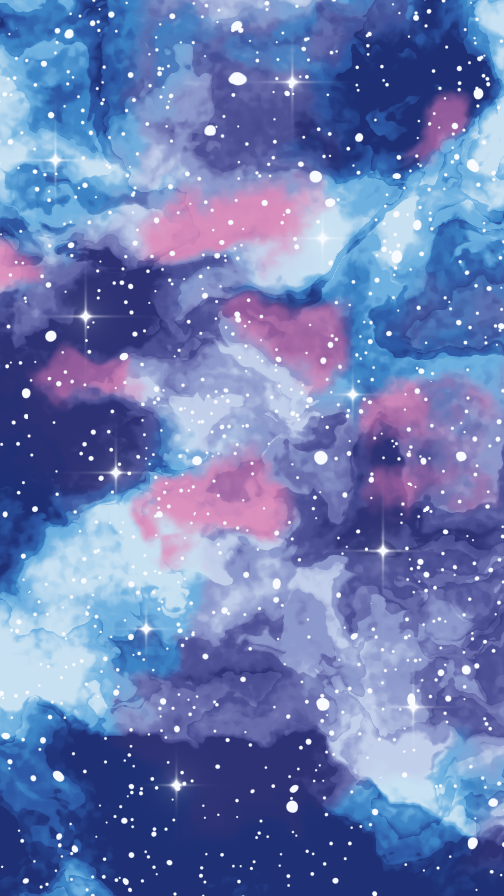
Give the GLSL for this background, as a Shadertoy shader.

```glsl
// Watercolour night sky: warped cellular noise gives the blue and violet washes,
// crisp pigment rims and pink blooms lie on top, then white paint
// splatter from jittered cells and a few cross-shaped sparkles.

vec2 hash2(vec2 p) {
    return fract(sin(vec2(dot(p, vec2(127.1, 311.7)), dot(p, vec2(269.5, 183.3)))) * 4375.85);
}

// Smoothly blended cells: soft plateaus with uneven borders
float cellNoise(vec2 p) {
    vec2 cell = floor(p), f = p - cell;
    float sum = 0.0, weights = 0.0;
    for (int y = -1; y <= 1; y++)
    for (int x = -1; x <= 1; x++) {
        vec2 g = vec2(x, y);
        vec2 d = g + hash2(cell + g) - f;
        float w = exp(-6.0 * dot(d, d));
        sum += w * hash2(cell + g + 57.0).x;
        weights += w;
    }
    return sum / weights;
}

float washNoise(vec2 p) {
    float sum = 0.0, amp = 0.5;
    for (int i = 0; i < 5; i++) {
        sum += amp * cellNoise(p);
        p = mat2(1.6, 1.2, -1.2, 1.6) * p + 13.7;
        amp *= 0.52;
    }
    return sum;
}

// Five-step ramp from deep pigment to bare paper
vec3 ramp(float t, vec3 a, vec3 b, vec3 c, vec3 d, vec3 e) {
    vec3 col = mix(a, b, smoothstep(0.12, 0.33, t));
    col = mix(col, c, smoothstep(0.33, 0.48, t));
    col = mix(col, d, smoothstep(0.48, 0.64, t));
    return mix(col, e, smoothstep(0.66, 0.9, t));
}

// Dark line where a wash dried, fading to one side
float pigmentRim(float d) {
    return smoothstep(0.0, 0.012, d) * exp(-22.0 * max(d, 0.0));
}

// White dots, one candidate per cell
float splatter(vec2 p, float cells, float radius, float chance, float aa) {
    vec2 q = p * cells, cell = floor(q);
    float paint = 0.0;
    for (int y = -1; y <= 1; y++)
    for (int x = -1; x <= 1; x++) {
        vec2 id = cell + vec2(x, y);
        vec2 pick = hash2(id + cells);
        float r = radius * (0.65 + 0.7 * pick.y);
        float d = length(q - id - hash2(id + 31.0)) / cells;
        float dot1 = 1.0 - smoothstep(r - aa * 0.8, r + aa * 0.8, d);
        paint = max(paint, dot1 * step(pick.x, chance));
    }
    return paint;
}

// Bright core with thin horizontal and vertical rays
float sparkle(vec2 d, float size) {
    vec2 a = abs(d);
    float rays = exp(-a.x / size - pow(a.y / 0.0026, 2.0))
               + exp(-a.y / size - pow(a.x / 0.0026, 2.0));
    return 0.75 * rays + exp(-dot(d, d) / 0.00007) + 0.25 * exp(-length(d) / 0.02);
}

void mainImage(out vec4 fragColor, in vec2 fragCoord) {
    vec2 p = fragCoord / iResolution.x;
    float aa = 1.0 / iResolution.x;

    // Warped washes
    vec2 warp = vec2(washNoise(p * 4.0), washNoise(p * 4.0 + 40.0)) - 0.5;
    vec2 q = p + 0.26 * warp;
    float wash = washNoise(q * vec2(3.0, 4.0) + 3.0);
    float veil = washNoise(q * vec2(3.2, 4.5) + 71.0);
    float tone = 0.48 + 1.75 * (wash - 0.5);

    // Pale top, dark upper left, and a night bank below a bright slope
    tone += 0.2 * smoothstep(1.55, 1.75, q.y);
    tone -= 0.14 * exp(-dot(q - vec2(0.2, 1.45), q - vec2(0.2, 1.45)) * 14.0);
    float bank = 0.37 - 0.55 * max(q.x - 0.58, 0.0) - q.y;
    float inBank = smoothstep(0.0, 0.025, bank);
    tone += 0.2 * smoothstep(-0.2, -0.01, bank) * (1.0 - inBank) - 0.24 * inBank;

    // Overlapping washes: pale patches and dried rims
    tone += 0.22 * smoothstep(0.6, 0.63, veil) * (1.0 - 0.7 * inBank);
    tone -= 0.2 * pigmentRim(veil - 0.47) + 0.14 * pigmentRim(0.55 - wash);
    tone += 0.1 * (cellNoise(p * 75.0) - 0.5);

    // Blue and violet pigments
    vec3 blue = ramp(tone, vec3(0.12, 0.19, 0.46), vec3(0.18, 0.35, 0.65),
        vec3(0.24, 0.52, 0.78), vec3(0.43, 0.69, 0.88), vec3(0.78, 0.88, 0.95));
    vec3 violet = ramp(tone, vec3(0.18, 0.20, 0.46), vec3(0.30, 0.32, 0.59),
        vec3(0.41, 0.43, 0.68), vec3(0.55, 0.60, 0.80), vec3(0.76, 0.81, 0.92));
    float violetShare = washNoise(q * 2.4 + 19.0) + 0.1 - 0.3 * abs(p.y - 0.95);
    vec3 col = mix(blue, violet, smoothstep(0.42, 0.58, violetShare));

    // Pink blooms
    float bloom = 0.0;
    for (int i = 0; i < 7; i++) {
        float k = float(i);
        vec2 centre = vec2(fract(0.38 + 0.41 * k), 0.76 + 0.12 * k);
        float r = 0.075 + 0.045 * fract(k * 0.5);
        float d = length((p + 0.4 * warp - centre) * vec2(0.85, 1.1));
        bloom = max(bloom, 1.0 - smoothstep(0.55 * r, 1.3 * r, d));
    }
    vec3 pink = mix(vec3(0.62, 0.38, 0.63), vec3(0.87, 0.54, 0.73), smoothstep(0.2, 0.75, tone));
    col = mix(col, pink, 0.9 * bloom);

    // Splatter in three sizes, then sparkles
    float crowd = 0.5 + cellNoise(p * 5.0 + 8.0);
    float white = splatter(p, 60.0, 0.0028, 0.13 * crowd, aa);
    white = max(white, splatter(p + 0.02 * warp, 28.0, 0.0048, 0.16 * crowd, aa));
    white = max(white, splatter(p + 0.05 * warp, 11.0, 0.0095, 0.15, aa));
    for (int i = 0; i < 10; i++) {
        float k = float(i);
        vec2 centre = vec2(fract(0.35 + 0.47 * k), 0.22 + 0.155 * k);
        white += sparkle(p - centre, 0.018 + 0.02 * fract(k * 0.618));
    }
    col = mix(col, vec3(0.97, 0.98, 1.0), clamp(white, 0.0, 1.0));
    fragColor = vec4(col, 1.0);
}
```
